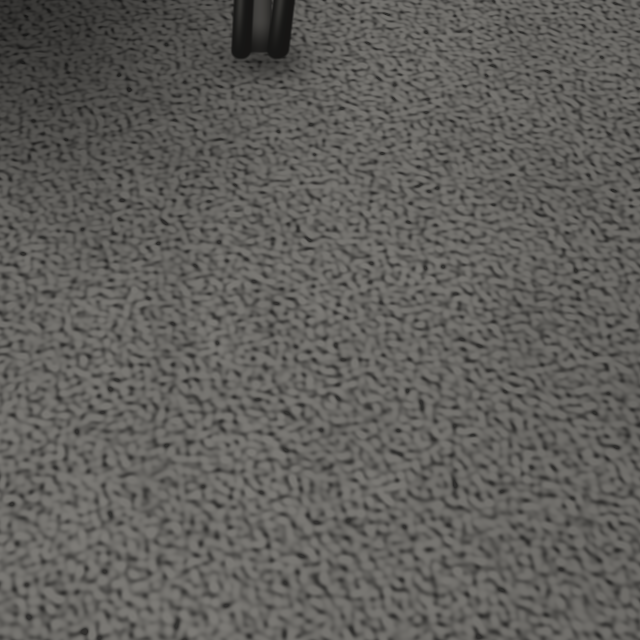
This texture is drawn by a Shadertoy shader. Its source:

```glsl
// Grey looped carpet receding from the viewer, with a twin-wheel caster at the top.
// The pile is a sum of randomly turned wave packets scattered on a ground plane
// seen in perspective; soft shadows and a few rounded shapes complete it.

const vec3  CARPET_COLOR   = vec3(0.408, 0.402, 0.388);
const vec3  WHEEL_COLOR    = vec3(0.085, 0.084, 0.080);
const vec3  HUB_COLOR      = vec3(0.270, 0.265, 0.255);
const float HORIZON        = 2.8;    // height of the vanishing line
const float CELLS          = 94.0;   // packets across the lower edge
const float PACKET_RADIUS  = 0.70;   // in cells
const float PILE_WAVE      = 2.4;    // spacing of the loops, in cells
const float PILE_DIRECTION = 0.95;   // mean angle across the loops
const float PILE_SPREAD    = 2.3;    // range of angles around it
const float PILE_CONTRAST  = 0.135;
const float PIT_DEPTH      = 0.030;  // extra darkness in the gaps
const float MOTTLE         = 0.07;
const float EDGE           = 0.0025; // softness of outlines
const float TAU            = 6.2831853;

// Three random values per cell, from integer mixing.
vec3 hash3(vec2 cell) {
    uvec3 v = uvec3(ivec3(ivec2(cell), 17));
    v = v * 1664525u + 1013904223u;
    v.x += v.y * v.z; v.y += v.z * v.x; v.z += v.x * v.y;
    v ^= v >> 16u;
    v.x += v.y * v.z; v.y += v.z * v.x; v.z += v.x * v.y;
    return vec3(v >> 8u) / 16777216.0;
}

float valueNoise(vec2 p) {
    vec2 cell = floor(p), f = fract(p);
    f = f * f * (3.0 - 2.0 * f);
    float low  = mix(hash3(cell).x, hash3(cell + vec2(1, 0)).x, f.x);
    float high = mix(hash3(cell + vec2(0, 1)).x, hash3(cell + vec2(1, 1)).x, f.x);
    return mix(low, high, f.y);
}

// Band-limited pile height with unit deviation.
float pileHeight(vec2 p) {
    vec2 home = floor(p);
    float sum = 0.0;
    for (int j = -2; j <= 2; j++)
    for (int i = -2; i <= 2; i++) {
        vec2 cell = home + vec2(i, j);
        vec3 spot = hash3(cell);
        vec3 turn = hash3(cell + 4096.0);
        vec2 d = p - cell - spot.xy;
        float angle = PILE_DIRECTION + PILE_SPREAD * (turn.x - 0.5);
        float wave = dot(d, vec2(cos(angle), sin(angle))) / PILE_WAVE;
        float envelope = exp(-0.5 * dot(d, d) / (PACKET_RADIUS * PACKET_RADIUS));
        sum += envelope * cos(TAU * (wave + spot.z));
    }
    return sum / (PACKET_RADIUS * sqrt(0.25 * TAU));
}

float softSpot(vec2 p, vec2 center, vec2 size) {
    vec2 d = (p - center) / size;
    return exp(-dot(d, d));
}

float roundBox(vec2 p, vec2 halfSize, float radius) {
    vec2 d = abs(p) - halfSize + radius;
    return length(max(d, 0.0)) + min(max(d.x, d.y), 0.0) - radius;
}

float coverage(float dist) {
    return 1.0 - smoothstep(-EDGE, EDGE, dist);
}

vec3 carpet(vec2 uv) {
    // Ground plane in perspective
    vec2 ground = CELLS * HORIZON * vec2(uv.x - 0.5, HORIZON) / (HORIZON - uv.y);
    float pile = clamp(pileHeight(ground), -2.6, 2.6);
    float tone = 1.0 + PILE_CONTRAST * pile - PIT_DEPTH * (pile * pile - 1.0);
    tone *= 1.0 + MOTTLE * (valueNoise(ground / 9.0) - 0.5);

    // Shadow in the upper left, contact shadow, darker right side
    float shade = 1.0 - 0.55 * softSpot(uv, vec2(0.0, 1.05), vec2(0.38, 0.33));
    shade *= 1.0 - 0.40 * softSpot(uv, vec2(0.415, 0.905), vec2(0.065, 0.028));
    shade *= 1.0 - 0.09 * smoothstep(0.5, 1.0, uv.x);
    return CARPET_COLOR * tone * shade;
}

// Draws one leaning wheel with a light streak along its tread.
vec3 addWheel(vec3 color, vec2 uv, float center, float lean, float halfWidth) {
    vec2 p = uv - vec2(center, 1.0);
    p.x -= lean * p.y;
    float side = p.x / halfWidth;
    float streak = exp(-pow((side + 0.35) / 0.35, 2.0)) * smoothstep(-0.09, 0.0, p.y);
    vec3 wheel = WHEEL_COLOR * (1.0 + 1.5 * streak);
    return mix(color, wheel, coverage(roundBox(p, vec2(halfWidth, 0.092), halfWidth * 0.9)));
}

vec3 addCaster(vec3 color, vec2 uv) {
    vec2 p = uv - vec2(0.405, 1.0);
    float roundness = 1.0 - 0.5 * pow(abs(p.x) / 0.02, 2.0);
    vec3 hub = HUB_COLOR * roundness * mix(0.45, 1.0, smoothstep(-0.08, -0.03, p.y));
    color = mix(color, hub, coverage(roundBox(p, vec2(0.020, 0.082), 0.006)));
    color = addWheel(color, uv, 0.381, 0.05, 0.0155);
    return addWheel(color, uv, 0.444, 0.12, 0.0170);
}

void mainImage(out vec4 fragColor, in vec2 fragCoord) {
    vec2 uv = fragCoord / iResolution.xy;
    fragColor = vec4(addCaster(carpet(uv), uv), 1.0);
}
```
